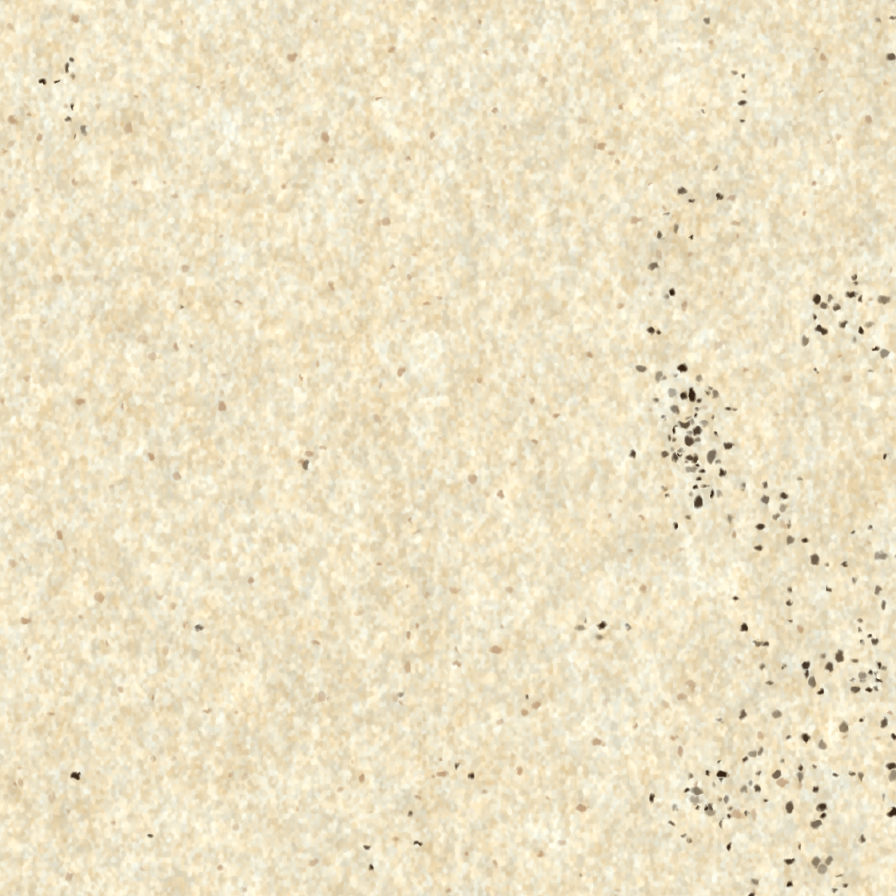
Give the GLSL for this texture, as a Shadertoy shader.

```glsl
// Cream stone with soft mottled grain and dark mineral specks.
// Grain: three layers of smooth cellular noise. Specks: jittered cells,
// switched on by a density field of veins and clusters.

const vec3 CREAM = vec3(0.938, 0.894, 0.778);
const vec3 TONE_RANGE = vec3(0.125, 0.155, 0.185);   // light to dark grain
const vec3 WARM_SHIFT = vec3(0.035, -0.020, -0.090); // peach against cool cream
const vec3 HALO = vec3(0.915, 0.885, 0.785);         // cooler ground near specks
const vec3 SPECK = vec3(0.20, 0.13, 0.07);
const vec3 FLECK = vec3(0.70, 0.55, 0.41);

const vec2 FINE_GRAIN = vec2(225.0, 185.0);          // cells per canvas
const vec2 MID_GRAIN = vec2(120.0, 84.0);
const vec2 BROAD_GRAIN = vec2(24.0, 19.0);
const float SPECK_CELLS = 115.0;
const float FLECK_CHANCE = 0.022;
const float CLUSTER_CHANCE = 0.30;
const float VEIN_CHANCE = 0.11;
const float FIELD_CHANCE = 0.09;

// Speck clusters: centre xy, radii zw
const int CLUSTER_COUNT = 7;
const vec4 CLUSTERS[CLUSTER_COUNT] = vec4[](
    vec4(0.765, 0.520, 0.035, 0.075),
    vec4(0.945, 0.640, 0.040, 0.045),
    vec4(0.800, 0.115, 0.055, 0.040),
    vec4(0.865, 0.430, 0.040, 0.025),
    vec4(0.950, 0.240, 0.040, 0.025),
    vec4(0.075, 0.875, 0.028, 0.045),
    vec4(1.000, 0.970, 0.018, 0.035));

vec3 hash3(vec2 p) {
    vec3 q = fract(p.xyx * vec3(0.1031, 0.1030, 0.0973));
    q += dot(q, q.yxz + 33.33);
    return fract((q.xxy + q.yzz) * q.zyx);
}

// Smooth cellular noise: x is tone, y is warmth, both about zero
vec2 grain(vec2 p) {
    vec2 cell = floor(p), sum = vec2(0.0);
    float total = 0.0;
    for (int j = -1; j <= 1; j++)
    for (int i = -1; i <= 1; i++) {
        vec2 id = cell + vec2(i, j);
        vec3 h = hash3(id + 17.0);
        vec2 d = id + 0.1 + 0.8 * h.xy - p;
        float weight = exp(-6.0 * dot(d, d));
        sum += weight * (vec2(h.z, hash3(id + 391.0).x) - 0.5);
        total += weight;
    }
    return sum / total;
}

// Chance of a dark speck at a point of the canvas
float speckDensity(vec2 p) {
    float density = 0.0;
    for (int i = 0; i < CLUSTER_COUNT; i++) {
        vec2 d = (p - CLUSTERS[i].xy) / CLUSTERS[i].zw;
        density += CLUSTER_CHANCE * exp(-dot(d, d));
    }
    // Winding upright vein
    float across = (p.x - 0.78 - 0.04 * sin(11.6 * p.y - 9.0)) / 0.024;
    density += VEIN_CHANCE * exp(-across * across) * smoothstep(0.40, 0.50, p.y);
    // Thin slanted vein
    float slant = (p.y - p.x + 0.36 + 0.02 * sin(30.0 * p.x)) / 0.035;
    density += 0.6 * VEIN_CHANCE * exp(-slant * slant)
        * smoothstep(0.33, 0.42, p.x) * (1.0 - smoothstep(0.68, 0.76, p.x));
    // Scattered field at the lower right
    density += FIELD_CHANCE * smoothstep(0.70, 0.96, p.x)
        * (1.0 - smoothstep(0.36, 0.52, p.y));
    // Layered sines break the field into clumps
    float clump = sin(61.0 * p.x + 2.0 * sin(47.0 * p.y))
                * sin(53.0 * p.y + 2.0 * sin(41.0 * p.x));
    return density * (1.0 + 0.8 * clump);
}

// Coverage of dark specks (x) and pale flecks (y)
vec2 specks(vec2 p) {
    p *= SPECK_CELLS;
    vec2 cell = floor(p), cover = vec2(0.0);
    for (int j = -1; j <= 1; j++)
    for (int i = -1; i <= 1; i++) {
        vec2 id = cell + vec2(i, j);
        vec3 place = hash3(id + 71.0), form = hash3(id + 733.0);
        vec2 centre = id + 0.2 + 0.6 * place.xy;
        vec2 stretch = 1.0 + vec2(0.25, -0.25) * (2.0 * form.z - 1.0);
        float radius = mix(0.18, 0.58, form.x * form.x);
        float dist = length((p - centre) * stretch);
        float dot_ = 1.0 - smoothstep(radius - 0.2, radius + 0.3, dist);
        float dark = step(place.z, speckDensity(centre / SPECK_CELLS));
        float pale = step(1.0 - FLECK_CHANCE, place.z);
        cover = max(cover, dot_ * vec2(dark * mix(0.35, 1.0, form.y),
                                       pale * mix(0.25, 0.75, form.y)));
    }
    return cover;
}

void mainImage(out vec4 fragColor, in vec2 fragCoord) {
    vec2 p = fragCoord / iResolution.y;

    // Mottled ground
    vec2 mottle = 0.70 * grain(p * FINE_GRAIN)
                + 0.65 * grain(p * MID_GRAIN + 50.0)
                + 0.30 * grain(p * BROAD_GRAIN + 90.0);
    vec3 ground = mix(CREAM, HALO, min(1.5 * speckDensity(p), 0.5));
    vec3 color = ground + mottle.x * TONE_RANGE + mottle.y * WARM_SHIFT;

    // Flecks and specks
    vec2 cover = specks(p + 0.004 * mottle);
    color = mix(color, FLECK, cover.y);
    color = mix(color, SPECK, cover.x);
    fragColor = vec4(clamp(color, 0.0, 1.0), 1.0);
}
```
